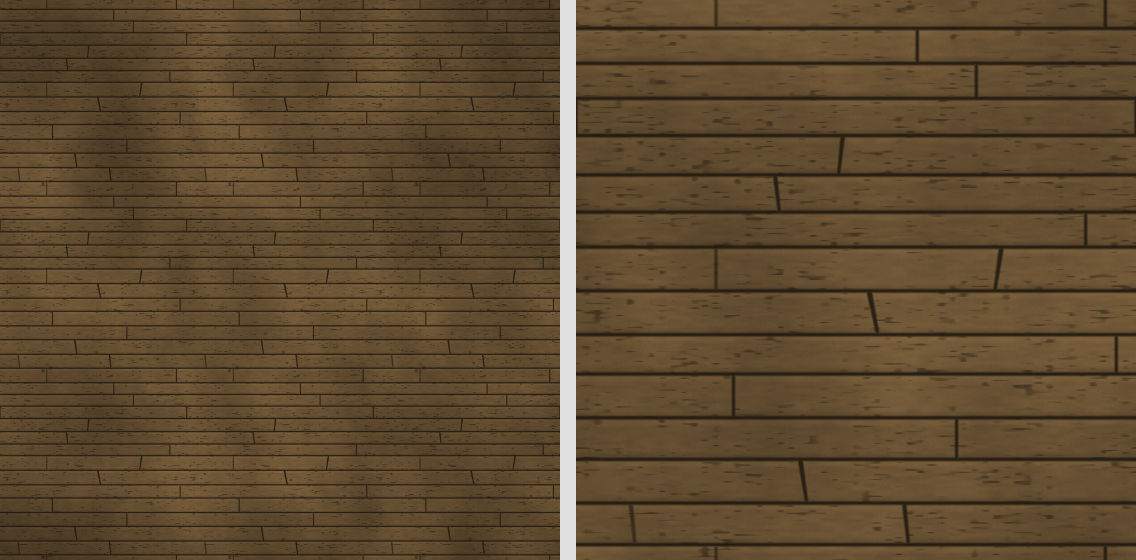
Left, the full canvas; right, a detail of the centre.
Reproduce this texture procedurally as a Shadertoy shader.

```glsl
// Weathered brown plank floor: a tile of 14 uneven board rows, repeated 3 by 3 under broad stains.

const float REPEATS = 3.0;       // tiles across and down
const float TILE = 256.0;        // layout units per tile
const float ROW_OFFSET = 7.0;    // height of the first row above the tile's top edge
const float SEAM_HALF = 0.8;     // half width of the gaps between rows
const float JOINT_HALF = 0.75;   // half width of the gaps between board ends
const float SOFTNESS = 1.3;      // width of the worn edge of every gap
const float GRAIN_DARK = 0.34;
const float STAIN_DEPTH = 0.46;
const float VIGNETTE = 0.13;

const vec3 WOOD = vec3(0.390, 0.304, 0.190);
const vec3 GAP = vec3(0.130, 0.102, 0.062);

// Row layout from top to bottom: upper edge, board ends and their slant
const int ROWS = 14;
const float ROW_TOP[15] = float[15](0., 20., 36., 52., 69., 87., 104., 120.,
    140., 160., 178., 198., 217., 237., 256.);
const float JOINT[14] = float[14](64., 156., 183., 0., 121., 92., 233.,
    64., 136., 247., 72., 174., 104., 26.);
const float SLANT[14] = float[14](0., 0., 0., 0., -2., 2., 0.,
    -3., 4., 0., 0., 0., 3., 2.);

float hash(vec2 p) {
    vec3 q = fract(p.xyx * vec3(0.1031, 0.1030, 0.0973));
    q += dot(q, q.yzx + 33.33);
    return fract((q.x + q.y) * q.z);
}

// Value noise that wraps after the given number of cells
float noise(vec2 p, vec2 period) {
    vec2 i = floor(p), f = fract(p);
    f = f * f * (3.0 - 2.0 * f);
    vec2 a = mod(i, period), b = mod(i + 1.0, period);
    return mix(mix(hash(a), hash(vec2(b.x, a.y)), f.x),
               mix(hash(vec2(a.x, b.y)), hash(b), f.x), f.y);
}

float fbm(vec2 p) {
    float sum = 0.0, amp = 0.5;
    for (int i = 0; i < 5; i++) {
        sum += amp * noise(p, vec2(512.0));
        p = mat2(1.6, 1.2, -1.2, 1.6) * p + 7.3;
        amp *= 0.5;
    }
    return sum;
}

// Soft coverage of a line, given the distance to its centre
float line(float d, float halfWidth, float px) {
    float blur = 0.5 * length(vec2(px, SOFTNESS));
    return 1.0 - smoothstep(halfWidth - blur, halfWidth + blur, abs(d));
}

// Coverage of a slanted board end; slanted gaps open slightly toward the top
float boardEnd(float x, float centre, float slant, float v, float px) {
    float d = x - centre - slant * (v - 0.5);
    d -= TILE * round(d / TILE);
    float lit = 0.12 * line(d - 2.2, 0.6, px);
    return line(d, JOINT_HALF + 0.14 * abs(slant) * (1.0 - v), px) - lit;
}

void mainImage(out vec4 fragColor, in vec2 fragCoord) {
    vec2 uv = fragCoord / iResolution.xy;
    float px = REPEATS * TILE / iResolution.y;
    vec2 p = vec2(uv.x, 1.0 - uv.y) * REPEATS * TILE;
    p = mod(p + vec2(0.0, ROW_OFFSET), TILE);

    // Row under this point
    int row = 0;
    for (int i = 1; i < ROWS; i++) if (p.y >= ROW_TOP[i]) row = i;
    float above = p.y - ROW_TOP[row];
    float below = ROW_TOP[row + 1] - p.y;
    float v = above / (above + below);

    // Board ends: three of the rows are cut a second time
    float first = JOINT[row];
    float span = row == 0 ? 178.0 : row == 7 ? 129.0 : row == 13 ? 125.0 : TILE;
    bool cutTwice = span < TILE;
    float slant = SLANT[row];
    float firstSlant = row == 7 ? 0.0 : slant;
    float joint = boardEnd(p.x, first, firstSlant, v, px) * (cutTwice ? 0.65 : 0.9);
    if (cutTwice) joint += 0.9 * boardEnd(p.x, first + span, slant, v, px);

    // Tone of each board, with a lit upper edge and a shaded lower edge
    float board = step(span, mod(p.x - first, TILE));
    float tone = 0.97 + 0.06 * hash(vec2(float(row) + 3.0, board * 17.0 + 5.0));
    tone += 0.08 * smoothstep(4.5, 2.0, above) - 0.12 * smoothstep(4.0, 0.5, below);

    // Fine streaks and thin broken grain marks
    vec2 q = p / TILE;
    tone += 0.09 * (noise(q * vec2(40.0, 160.0), vec2(40.0, 160.0)) - 0.5);
    float marks = noise(q * vec2(52.0, 232.0), vec2(52.0, 232.0));
    float patches = noise(q * vec2(14.0, 40.0) + 3.5, vec2(14.0, 40.0));
    tone *= 1.0 - GRAIN_DARK * smoothstep(0.66, 1.0, marks) * smoothstep(0.2, 0.65, patches);

    // Broad stains and darkened corners span the whole floor
    vec2 s = vec2(uv.x + 0.2 * uv.y, uv.y);
    float stain = 0.65 * fbm(s * vec2(5.5, 4.5) + 11.0) + 0.35 * fbm(s * vec2(13.0, 7.0) + 41.0);
    tone *= 1.0 + STAIN_DEPTH * clamp(2.0 * (stain - 0.49), -0.5, 0.30);
    tone *= 1.0 - VIGNETTE * smoothstep(0.35, 0.75, length(uv - 0.5));
    tone += 0.03 * (hash(floor(uv * 768.0)) - 0.5);

    float seam = 0.92 * line(min(above, below), SEAM_HALF, px);
    vec3 color = mix(WOOD * tone, GAP, max(seam, joint));
    fragColor = vec4(color, 1.0);
}
```
